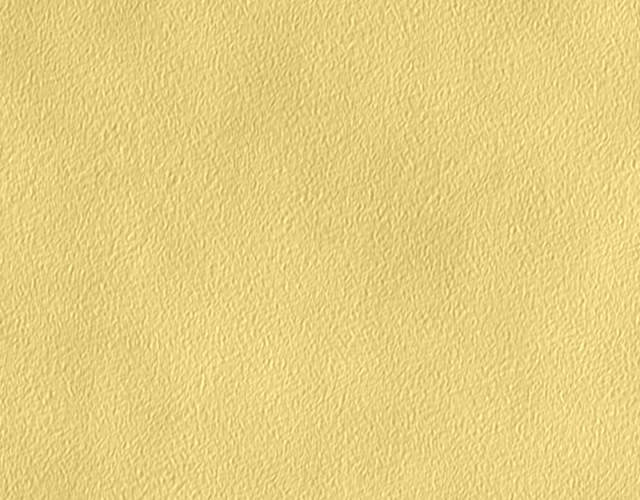
Write a Shadertoy shader that draws this texture.

```glsl
// Pale golden leather: fine, upright pebbled grain under a raking side light.

#define BASE_COLOR vec3(0.905, 0.816, 0.502)
#define TONE_COLOR vec3(0.98, 1.0, 0.98)     // colour change per unit of light
#define GRAIN_FREQ vec2(182.0, 108.0)        // grains per canvas height
#define GRAIN_LEAN 0.14                      // slant of the grain to the right
#define GRAIN_GAIN 0.165                     // contrast of the relief
#define LIGHT_STEP vec2(0.0022, -0.0006)     // half the span of the slope
#define BEND 0.012                           // broad drift of grain direction
#define WIGGLE 0.0013                        // small kinks along the grain
#define CREASE_DEPTH 0.3
#define BLOTCH_GAIN 0.046

// Integer hash giving a gradient with components in -1..1.
vec2 hashGradient(vec2 cell) {
    uvec2 q = uvec2(ivec2(cell)) * uvec2(1597u, 3571u);
    uint n = (q.x ^ (q.y << 7)) * 747796u + q.y;
    n = (n ^ (n >> 15)) * 739391u;
    n = (n ^ (n >> 13)) * 277803u;
    n ^= n >> 16;
    return vec2(n & 65535u, n >> 16) / 32767.5 - 1.0;
}

// Smooth gradient noise, centred on zero.
float noise(vec2 p) {
    vec2 cell = floor(p), f = p - cell;
    vec2 w = f * f * f * (f * (f * 6.0 - 15.0) + 10.0);
    vec2 e = vec2(1.0, 0.0);
    float a = dot(hashGradient(cell), f);
    float b = dot(hashGradient(cell + e.xy), f - e.xy);
    float c = dot(hashGradient(cell + e.yx), f - e.yx);
    float d = dot(hashGradient(cell + e.xx), f - e.xx);
    return mix(mix(a, b, w.x), mix(c, d, w.x), w.y);
}

// Vector noise that bends the domain.
vec2 drift(vec2 p) {
    return vec2(noise(p), noise(p + vec2(37.2, 11.7)));
}

// Sparse, long folds that run steeply across the hide.
float crease(vec2 p) {
    float line = noise(vec2(p.x - 0.45 * p.y, p.y) * vec2(11.0, 4.0) + 61.3);
    float patches = smoothstep(0.02, 0.3, noise(p * 2.7 + 17.9));
    return exp(-line * line / 0.0015) * patches;
}

// Surface height: two sizes of pebble, cut by the folds.
float leatherHeight(vec2 p) {
    vec2 g = vec2(p.x - GRAIN_LEAN * p.y, p.y) * GRAIN_FREQ;
    float pebbles = noise(g) + 0.55 * noise(g * 0.67 + 143.5);
    return pebbles - CREASE_DEPTH * crease(p);
}

// Broad uneven tone, a little lighter toward the lower right.
float blotches(vec2 p) {
    float tone = noise(p * vec2(2.6, 1.8) + 5.3);
    tone += 0.7 * noise(p * vec2(8.0, 4.5) + 29.1);
    tone += 0.4 * noise(p * 19.0 + 83.4);
    return BLOTCH_GAIN * tone + 0.012 * (p.x - p.y - 0.14);
}

void mainImage(out vec4 fragColor, in vec2 fragCoord) {
    vec2 p = fragCoord / iResolution.y;

    // Bend the grain, then light it by its slope.
    vec2 q = p + BEND * drift(p * 8.0 + 3.1) + WIGGLE * drift(p * 55.0 + 71.6);
    float slope = leatherHeight(q + LIGHT_STEP) - leatherHeight(q - LIGHT_STEP);
    float light = GRAIN_GAIN * slope + blotches(p);

    fragColor = vec4(clamp(BASE_COLOR + TONE_COLOR * light, 0.0, 1.0), 1.0);
}
```
